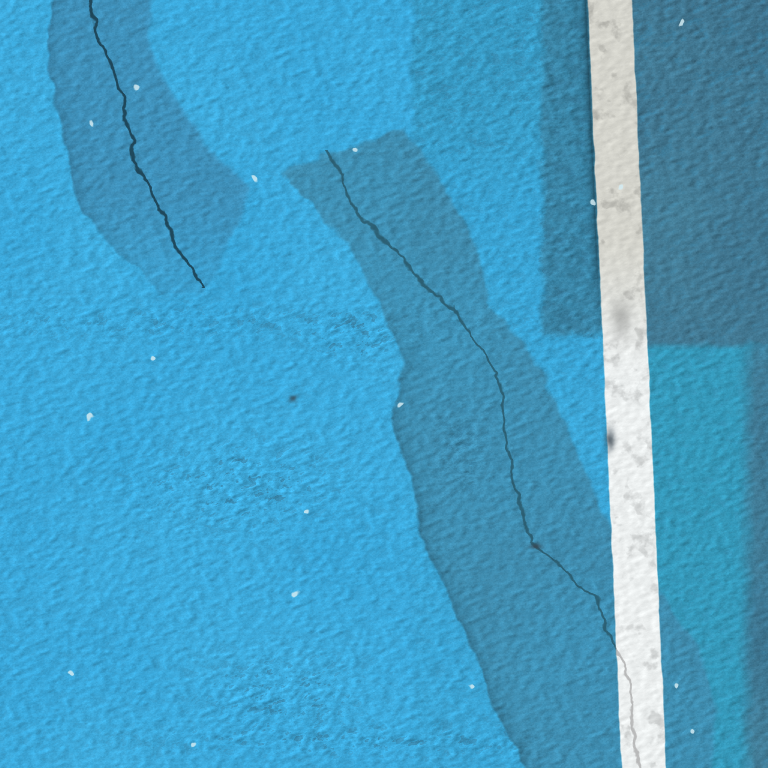
Reproduce this texture procedurally as a WebGL 2 fragment shader.

```glsl
#version 300 es
precision highp float;
// Weathered blue court paint with cracked repair patches and a white boundary line.
uniform vec2 u_resolution;
out vec4 fragColor;

float hash(vec2 cell) {
  uvec2 q = uvec2(ivec2(cell) + 4096) * uvec2(1597334673u, 3812015801u);
  uint n = (q.x ^ q.y) * 1597334673u;
  n = (n ^ (n >> 15)) * 2246822519u;
  return float((n ^ (n >> 13)) >> 8) / 16777216.0;
}

float noise(vec2 p) {
  vec2 i = floor(p), f = fract(p);
  f = f * f * (3.0 - 2.0 * f);
  return mix(mix(hash(i), hash(i + vec2(1, 0)), f.x),
             mix(hash(i + vec2(0, 1)), hash(i + vec2(1, 1)), f.x), f.y);
}

float fbm(vec2 p) {
  float sum = 0.0, gain = 0.5;
  for (int i = 0; i < 4; i++) {
    sum += gain * noise(p);
    p = mat2(1.6, 1.2, -1.2, 1.6) * p + 7.3;
    gain *= 0.5;
  }
  return sum / 0.9375;
}

// Signed distance to a curve given as x at even steps of depth, positive on its right.
float curveSide(vec2 p, float first, float last, float xs[12]) {
  float t = clamp((p.y - first) / (last - first), 0.0, 1.0) * 11.0;
  int i = min(int(t), 10);
  float slope = (xs[i + 1] - xs[i]) * 11.0 / (last - first);
  return (p.x - mix(xs[i], xs[i + 1], t - float(i))) / sqrt(1.0 + slope * slope);
}

float rise(float d, float soft) { return smoothstep(-soft, soft, d); }

float block(vec2 p, vec2 lo, vec2 hi, float soft) {
  vec2 d = min(p - lo, hi - p);
  return rise(d.x, soft) * rise(d.y, soft);
}

float blotch(vec2 p, vec2 center, vec2 size) {
  vec2 d = (p - center) / size;
  return exp(-dot(d, d));
}

void main() {
  vec2 uv = gl_FragCoord.xy / u_resolution;
  vec2 p = vec2(uv.x, 1.0 - uv.y); // y is depth below the top edge
  float px = 1.0 / u_resolution.y;

  // Shared surface roughness
  float broad = fbm(p * 7.0);
  vec2 grainP = mat2(0.92, 0.38, -0.38, 0.92) * p * vec2(110.0, 190.0);
  float grain = fbm(grainP);
  float relief = grain - fbm(grainP + vec2(0.5, 0.8));
  vec2 wobble = vec2(fbm(p * 45.0), fbm(p * 45.0 + 31.0)) - 0.5;
  vec2 q = p + wobble * 0.014;

  // Base coat, with a duller second coat toward the right
  vec3 color = mix(vec3(0.22, 0.645, 0.845), vec3(0.26, 0.685, 0.875), broad);
  float coat = rise(q.x - 0.538, 0.006) * (1.0 - 0.75 * smoothstep(0.12, 0.3, p.y));
  color = mix(color, vec3(0.22, 0.60, 0.76), coat * 0.85);

  // Dark lanes beside and beyond the line
  float lineX = 0.765 + 0.0445 * p.y;
  float beyond = rise(p.x - lineX - 0.03, 0.004);
  color = mix(color, vec3(0.21, 0.60, 0.73), beyond);
  float strip = block(q, vec2(0.706, -0.1), vec2(0.80, 0.435), 0.007);
  color = mix(color, vec3(0.23, 0.50, 0.62), strip * (0.62 + 0.45 * grain));
  float upperLane = beyond * (1.0 - rise(q.y - 0.45, 0.007));
  float sideLane = rise(q.x - 0.972, 0.014) * rise(p.y - 0.4, 0.1);
  vec3 slate = mix(vec3(0.235, 0.43, 0.535), vec3(0.28, 0.51, 0.61), broad);
  color = mix(color, slate, max(upperLane, sideLane * 0.9));

  // Upper left patch
  float leftA = curveSide(q, 0.0, 0.385, float[12](0.066, 0.064, 0.063, 0.066,
    0.074, 0.082, 0.090, 0.096, 0.111, 0.139, 0.176, 0.215));
  float rightA = curveSide(q, 0.0, 0.385, float[12](0.195, 0.194, 0.198, 0.211,
    0.233, 0.257, 0.289, 0.323, 0.315, 0.297, 0.281, 0.267));
  float patchA = rise(leftA, 0.003) * rise(-rightA, 0.005) * (1.0 - smoothstep(0.24, 0.39, p.y) * 0.65);
  patchA *= rise(0.385 - q.y, 0.006);
  color = mix(color, vec3(0.25, 0.545, 0.70), patchA * 0.82);
  color *= 1.0 - 0.16 * exp(-abs(leftA) * 160.0) * patchA;

  // Long central patch
  float leftB = curveSide(q, 0.167, 1.0, float[12](0.319, 0.380, 0.456, 0.492,
    0.525, 0.510, 0.535, 0.549, 0.582, 0.615, 0.647, 0.684));
  float rightB = curveSide(q, 0.167, 1.0, float[12](0.527, 0.582, 0.617, 0.639,
    0.697, 0.733, 0.766, 0.801, 0.863, 0.915, 0.931, 0.927));
  float topB = q.y - 0.167 + 0.352 * (q.x - 0.527);
  float patchB = rise(leftB, 0.003) * rise(-rightB, 0.004) * rise(topB, 0.004);
  vec3 patchColor = mix(vec3(0.255, 0.53, 0.655), vec3(0.25, 0.575, 0.72), broad);
  color = mix(color, patchColor, patchB * 0.93);
  color *= 1.0 - 0.20 * exp(-abs(leftB) * 130.0) * patchB * smoothstep(0.3, 0.55, p.y);

  // Scuffed areas and raised grain
  float scuff = blotch(p, vec2(0.31, 0.63), vec2(0.11, 0.05))
    + blotch(p, vec2(0.37, 0.90), vec2(0.09, 0.04))
    + blotch(p, vec2(0.46, 0.44), vec2(0.05, 0.025))
    + blotch(p, vec2(0.60, 0.59), vec2(0.03, 0.05))
    + blotch(p, vec2(0.25, 0.42), vec2(0.35, 0.02)) * 0.5
    + blotch(p, vec2(0.45, 0.965), vec2(0.25, 0.02)) * 0.7;
  float worn = clamp(scuff + strip + 0.35 * coat + 0.25, 0.0, 1.0);
  color = mix(color, vec3(0.20, 0.45, 0.57), smoothstep(0.57, 0.76, grain) * worn * 0.75);
  color *= 1.0 + relief * (0.22 + 0.2 * worn);
  color += (hash(floor(uv * 512.0)) - 0.5) * 0.025;

  // White line, dirtier toward the top
  float lineMask = rise(0.029 - abs(p.x + wobble.x * 0.003 - lineX - 0.029), px);
  color *= 1.0 - 0.35 * exp(-abs(p.x - lineX + 0.003) * 220.0) * (1.0 - smoothstep(0.3, 0.45, p.y));
  vec3 chalk = mix(vec3(0.83, 0.83, 0.80), vec3(0.925, 0.94, 0.94), smoothstep(0.3, 0.5, p.y));
  chalk *= 1.0 + relief * 0.12 - 0.12 * smoothstep(0.6, 0.8, fbm(p * 60.0));
  chalk *= 1.0 - 0.2 * blotch(q, vec2(0.81, 0.415), vec2(0.012, 0.025));
  color = mix(color, chalk, lineMask);

  // Cracks
  vec2 jag = p + wobble * 0.018;
  float crackA = abs(curveSide(jag, 0.0, 0.375, float[12](0.117, 0.126, 0.139, 0.151,
    0.161, 0.170, 0.175, 0.190, 0.207, 0.225, 0.240, 0.264)));
  float crackB = abs(curveSide(jag, 0.195, 1.0, float[12](0.427, 0.456, 0.527, 0.602,
    0.648, 0.658, 0.668, 0.690, 0.773, 0.809, 0.823, 0.831)));
  float inkA = (1.0 - smoothstep(0.0008, 0.0018 + px, crackA)) * step(p.y, 0.375);
  float inkB = (1.0 - smoothstep(0.0006, 0.0016 + px, crackB)) * step(0.195, p.y);
  color = mix(color, vec3(0.10, 0.23, 0.29), inkA * 0.85);
  color = mix(color, mix(vec3(0.15, 0.32, 0.38), vec3(0.66), lineMask), inkB * 0.75);

  // Chips: dark nicks, then scattered pale flecks
  float nick = blotch(q, vec2(0.381, 0.519), vec2(0.005)) + blotch(q, vec2(0.794, 0.575), vec2(0.006, 0.014))
    + blotch(q, vec2(0.697, 0.713), vec2(0.008, 0.003));
  color = mix(color, vec3(0.22, 0.27, 0.31), min(nick, 1.0) * 0.75);
  vec2 cell = floor(p * 14.0);
  vec2 fleck = (cell + 0.2 + 0.6 * vec2(hash(cell + 50.0), hash(cell + 90.0))) / 14.0;
  float pale = step(0.93, hash(cell)) * (1.0 - smoothstep(0.002, 0.003 + px, length(q - fleck)));
  fragColor = vec4(mix(color, vec3(0.82, 0.92, 0.95), pale * 0.85), 1.0);
}
```
